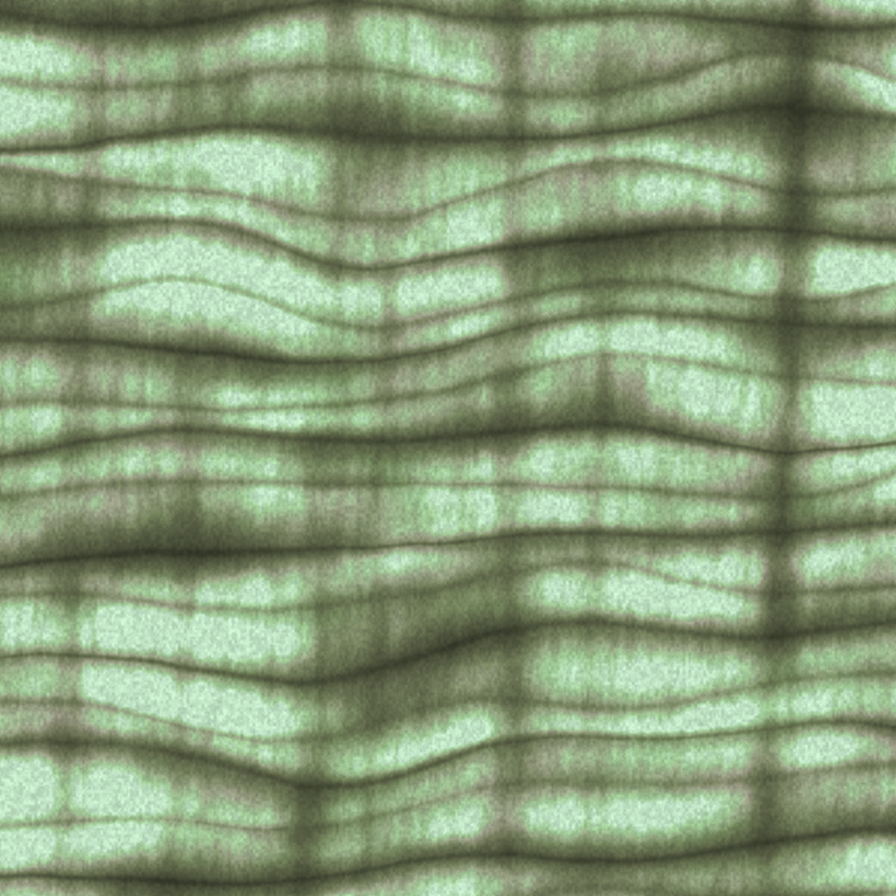
Give the GLSL for this texture, as a Shadertoy shader.

```glsl
#define FOLDS 17.0
#define WANDER 0.034
#define STAIN_WIDTH 0.036
#define CREASE_WIDTH 0.0036
#define DIP 0.027
#define TILT 0.045
#define SHADE 0.62
#define STREAKS 0.20
#define GRAIN 0.17

// Dye ramp from soaked folds to bleached panels
const vec3 DYES[6] = vec3[6](
    vec3(0.23, 0.25, 0.18), vec3(0.35, 0.38, 0.27), vec3(0.45, 0.51, 0.36),
    vec3(0.58, 0.65, 0.51), vec3(0.62, 0.78, 0.58), vec3(0.75, 0.89, 0.77));

// Vertical bands: centre, half width, strength, lean
const vec4 BANDS[7] = vec4[7](
    vec4(0.09, 0.020, 0.28, 0.05), vec4(0.21, 0.012, 0.18, 0.02),
    vec4(0.365, 0.024, 0.42, 0.05), vec4(0.425, 0.012, 0.20, 0.04),
    vec4(0.57, 0.020, 0.42, 0.01), vec4(0.665, 0.012, 0.20, 0.02),
    vec4(0.875, 0.022, 0.48, 0.05));

float hash(vec2 p) {
    vec3 q = fract(p.xyx * vec3(0.1031, 0.1030, 0.0973));
    q += dot(q, q.yzx + 33.33);
    return fract((q.x + q.y) * q.z);
}

float noise(vec2 p) {
    vec2 cell = floor(p), f = fract(p);
    f = f * f * (3.0 - 2.0 * f);
    return mix(mix(hash(cell), hash(cell + vec2(1, 0)), f.x),
               mix(hash(cell + vec2(0, 1)), hash(cell + vec2(1, 1)), f.x), f.y);
}

float fbm(vec2 p) {
    return 0.55 * noise(p) + 0.3 * noise(p * 2.1 + 17.0) + 0.15 * noise(p * 4.3 + 41.0);
}

float bell(float x) { return exp(-x * x); }

// Combined darkness of the vertical bands, each with a soft halo
float bandShade(vec2 p) {
    float light = 1.0;
    for (int i = 0; i < 7; i++) {
        vec4 band = BANDS[i];
        float centre = band.x + band.w * (0.5 - p.y);
        centre += 0.014 * (noise(vec2(p.y * 7.0, float(i) * 5.0)) - 0.5);
        float fade = 0.4 + 0.9 * noise(vec2(p.y * 9.0, float(i) * 9.0 + 3.0));
        float d = (p.x - centre) / band.y;
        light *= 1.0 - band.z * fade * (0.8 * bell(d) + 0.3 * bell(d / 2.6));
    }
    return 1.0 - light;
}

// Shared sag of the cloth, p.y measured downwards
float sag(vec2 p) {
    float dip = bell((p.x - 0.38) / 0.14) * (0.5 + cos(11.0 * (p.y - 0.3)));
    return DIP * dip - TILT * p.x * p.y + 0.008 * sin(p.x * 13.0 + p.y * 5.0);
}

// Light left between the horizontal folds
float foldLight(vec2 p, float band) {
    float light = 1.0, bend = sag(p);
    for (float i = -1.0; i <= FOLDS + 1.0; i++) {
        float major = 1.0 - mod(abs(i), 2.0);
        float drift = noise(vec2(p.x * 4.5 + 9.0, i * 7.0 + 30.0)) - 0.5;
        float d = p.y - (i + 0.5) / FOLDS - bend - WANDER * drift * mix(1.5, 1.0, major);
        d += 0.003 * (noise(vec2(p.x * 24.0, i * 3.0 + 80.0)) - 0.5);

        // Bled dye swells and shrinks along the fold, more on one side
        float swell = noise(vec2(p.x * 4.5, i * 11.0 + 50.0));
        float lean = noise(vec2(p.x * 3.0, i * 5.0 + 120.0)) - 0.5;
        float width = mix(0.008, 0.012, major) + 0.010 * band
                    + STAIN_WIDTH * mix(0.6, 1.0, major) * swell * swell;
        width *= 0.85 + 0.3 * noise(vec2(p.x * 70.0, i * 13.0 + 7.0));
        width *= 1.0 + 0.9 * lean * sign(d) * smoothstep(0.0, 0.01, abs(d));
        float depth = mix(0.48, 0.76, major) * (0.65 + 0.45 * swell);
        light *= 1.0 - depth * bell(d / width);

        // Narrow dark crease at the heart of the fold
        float crease = mix(0.25, 0.60, major) * (0.5 + 0.5 * drift + 0.4 * swell);
        light *= 1.0 - crease * bell(d / (CREASE_WIDTH * (0.6 + swell)));
    }
    return light;
}

vec3 dye(float tone) {
    float t = tone * 5.6 - 0.3;
    vec3 color = DYES[0] * (0.85 + 0.15 * smoothstep(-0.3, 0.4, t));
    for (int i = 1; i < 6; i++)
        color = mix(color, DYES[i], clamp(t - float(i - 1), 0.0, 1.0));
    return color;
}

void mainImage(out vec4 fragColor, in vec2 fragCoord) {
    vec2 uv = fragCoord / iResolution.xy;
    vec2 p = vec2(uv.x, 1.0 - uv.y);

    // Folds, bands and uneven bleaching
    float band = bandShade(p);
    float patches = fbm(p * vec2(6.0, 8.0) + 4.0);
    float tone = foldLight(p, band) * (1.0 - band) * (0.88 + 0.44 * patches);

    // Broad soaked areas stretched along the folds
    float soaked = fbm(vec2(p.x * 4.0, (p.y - sag(p)) * 10.0) + 75.0);
    tone *= mix(SHADE, 1.08, smoothstep(0.25, 0.62, soaked));

    // Vertical bleeding and faint slanted wrinkles
    float streak = fbm(p * vec2(95.0, 14.0));
    tone *= 1.0 + STREAKS * 2.0 * (streak - 0.5);
    float wrinkle = noise(vec2(p.x + p.y * 0.5, p.y - p.x * 0.6) * vec2(130.0, 22.0));
    tone *= 1.0 + 0.10 * (wrinkle - 0.5);

    // Grey-mauve rims around the green panels
    vec3 color = dye(tone);
    float rim = bell((tone - 0.55) / 0.2);
    color += vec3(0.05, -0.02, 0.04) * rim * (fbm(p * vec2(11.0, 16.0) + 60.0) * 2.0 - 0.8);

    // Woven grain
    float grain = noise(p * vec2(300.0, 240.0)) + 0.5 * noise(p.yx * 430.0 + 9.0) - 0.75;
    color *= 1.0 + GRAIN * grain;
    fragColor = vec4(clamp(color, 0.0, 1.0), 1.0);
}
```
